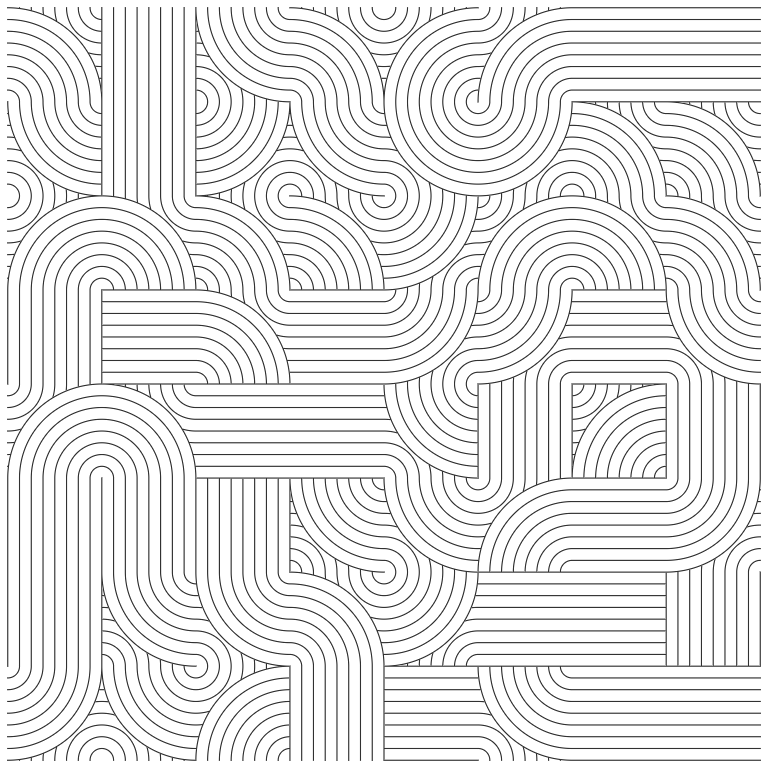
Give the GLSL for this pattern, as a Shadertoy shader.

```glsl
// Truchet tiling of thin parallel lines and concentric quarter rings, black on white.

const float TILES = 8.0;      // tiles per side
const float STRIPES = 8.0;    // line gaps per tile
const float LINE = 0.0099;    // line width, in tiles

// PCG-style integer hash of a tile, giving 0..1
float hash(vec2 cell, uint seed) {
    uint n = uint(cell.x) + uint(cell.y) * 8u + seed * 977u;
    n = n * 747796405u + 2891336453u;
    n = ((n >> ((n >> 28u) + 4u)) ^ n) * 277803737u;
    n = (n >> 22u) ^ n;
    return float(n >> 8u) / 16777216.0;
}

// Share of a filter footprint covered by a line at distance d
float lineCover(float d, float footprint) {
    float overlap = min(0.5 * (LINE + footprint) - d, min(LINE, footprint));
    return max(overlap, 0.0) / footprint;
}

// Distance to the nearest evenly spaced line, starting at line number first
float stripeDist(float x, float first) {
    return abs(x - clamp(round(x * STRIPES), first, STRIPES) / STRIPES);
}

// Ink of one tile; p runs 0..1 across it
float tileInk(vec2 p, vec2 cell, float footprint) {
    float kind = hash(cell, 5u);
    float ink;
    if (kind < 0.24) {
        ink = lineCover(stripeDist(p.y, 0.0), footprint);
    } else if (kind < 0.40) {
        ink = lineCover(stripeDist(p.x, 0.0), footprint);
    } else {
        // A full quarter disc lies over rings around the opposite corner
        float turn = floor(hash(cell, 11u) * 4.0);
        vec2 corner = vec2(mod(turn, 2.0), floor(turn * 0.5));
        float front = length(p - corner);
        float back = length(p - 1.0 + corner);
        ink = lineCover(stripeDist(front, 1.0), footprint);
        if (front > 1.0) ink = max(ink, lineCover(stripeDist(back, 1.0), footprint));
    }
    // Let border lines keep their full width past the tile edge
    vec2 outside = abs(p - 0.5) - 0.5;
    float edge = max(max(outside.x, outside.y), 0.0);
    return min(ink, clamp((0.5 * (LINE + footprint) - edge) / footprint, 0.0, 1.0));
}

void mainImage(out vec4 fragColor, in vec2 fragCoord) {
    float side = min(iResolution.x, iResolution.y);
    vec2 uv = (fragCoord - 0.5 * iResolution.xy) / side + 0.5;

    // Grid inside a narrow white margin
    float margin = 0.0101;
    float tileSize = (1.0 - 2.0 * margin) / TILES;
    vec2 grid = (uv - margin) / tileSize;
    float footprint = 1.15 / (side * tileSize);

    // Combine the four closest tiles so shared borders stay smooth
    float ink = 0.0;
    vec2 base = floor(grid - 0.5);
    for (int i = 0; i < 4; i++) {
        vec2 cell = base + vec2(i % 2, i / 2);
        bool inGrid = all(greaterThanEqual(cell, vec2(0.0))) && all(lessThan(cell, vec2(TILES)));
        if (inGrid) ink = max(ink, tileInk(grid - cell, cell, footprint));
    }
    fragColor = vec4(vec3(1.0 - ink), 1.0);
}
```
